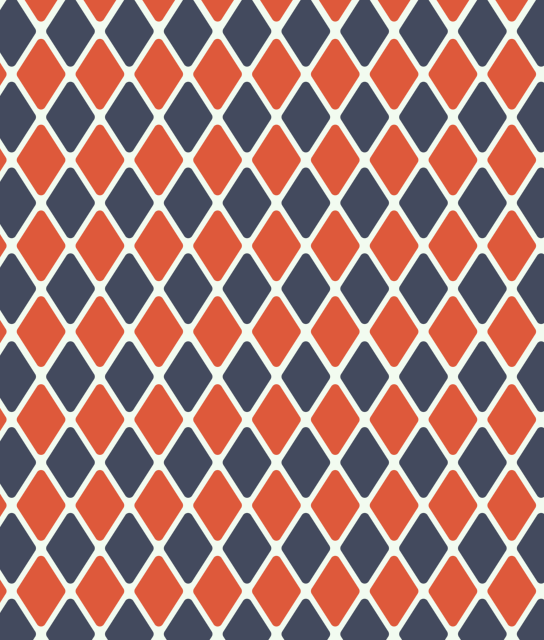
This pattern is drawn by a WebGL 2 fragment shader. Its source:

```glsl
#version 300 es
precision highp float;
// Harlequin lattice: rows of rounded rhombi, navy and orange in turn, on a pale
// ground. Each pixel tests the rows around it with a rhombus distance function.
// A slightly wider gap follows every block of eight rows.

uniform vec2 u_resolution;
out vec4 fragColor;

// Colours
const vec3 GROUND = vec3(0.95, 0.985, 0.94);
const vec3 NAVY   = vec3(0.262, 0.292, 0.367);
const vec3 ORANGE = vec3(0.87, 0.35, 0.23);

// Layout, in canvas heights
const float COLUMN_PITCH = 0.09193;  // between rhombi of one row
const float ROW_STEP     = 0.06703;  // between neighbouring rows
const float FIRST_COLUMN = 0.0182;   // centre of the leftmost navy rhombus
const float FIRST_ROW    = 0.0489;   // centre of row 0, down from the top
const float BLOCK_ROWS   = 8.0;
const float BLOCK_GAP    = 0.0034;   // extra space between blocks

// Rhombus, in canvas heights
const vec2  HALF_SIZE     = vec2(0.0380, 0.0552);  // including rounded corners
const float CORNER_RADIUS = 0.0074;

// Signed distance to a rhombus with half diagonals b
float rhombusDistance(vec2 p, vec2 b) {
    p = abs(p);
    vec2 q = b - 2.0 * p;
    float h = clamp((q.x * b.x - q.y * b.y) / dot(b, b), -1.0, 1.0);
    float d = length(p - 0.5 * b * vec2(1.0 - h, 1.0 + h));
    return d * sign(p.x * b.y + p.y * b.x - b.x * b.y);
}

float roundedRhombus(vec2 p) {
    return rhombusDistance(p, HALF_SIZE - CORNER_RADIUS) - CORNER_RADIUS;
}

// Offset from p to the nearest rhombus centre in the given row
vec2 offsetInRow(vec2 p, float row, float parity) {
    float centreY = FIRST_ROW + row * ROW_STEP + floor(row / BLOCK_ROWS) * BLOCK_GAP;
    float x = p.x - FIRST_COLUMN - 0.5 * parity * COLUMN_PITCH;
    x -= COLUMN_PITCH * round(x / COLUMN_PITCH);
    return vec2(x, p.y - centreY);
}

void main() {
    // Height units, with y measured down from the top edge
    vec2 p = gl_FragCoord.xy / u_resolution.y;
    p.y = 1.0 - p.y;
    float pixel = 1.0 / u_resolution.y;

    // Nearest rhombus among the surrounding rows
    float nearRow = round((p.y - FIRST_ROW) / ROW_STEP);
    float nearest = 1.0;
    vec3 fill = NAVY;
    for (int i = -2; i <= 2; i++) {
        float row = nearRow + float(i);
        float parity = mod(row, 2.0);
        float d = roundedRhombus(offsetInRow(p, row, parity));
        if (d < nearest) {
            nearest = d;
            fill = parity < 0.5 ? NAVY : ORANGE;
        }
    }

    // Antialiased fill over the ground
    float coverage = 1.0 - smoothstep(-0.75 * pixel, 0.75 * pixel, nearest);
    fragColor = vec4(mix(GROUND, fill, coverage), 1.0);
}
```
